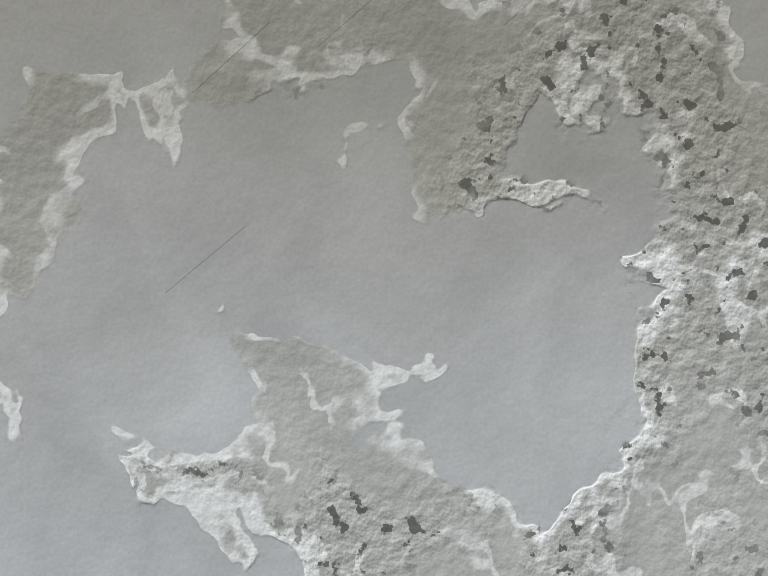
Give the GLSL for this texture, as a Shadertoy shader.

```glsl
// Weathered grey plaster wall: smooth plates, pale mineral crust and crumbling rough zones.

const vec3 WARM_GREY   = vec3(0.555, 0.553, 0.535);
const vec3 COOL_GREY   = vec3(0.655, 0.668, 0.675);
const vec3 ROUGH_TINT  = vec3(0.965, 0.960, 0.935);
const vec3 CRUST_TOP   = vec3(0.690, 0.690, 0.670);
const vec3 CRUST_BASE  = vec3(0.810, 0.825, 0.825);
const vec3 PIT_COLOR   = vec3(0.300, 0.300, 0.285);
const vec2 LIGHT_DIR   = vec2(-0.45, 0.89);
const float LIGHT_STEP  = 0.003;
const float RELIEF_GAIN = 0.55;
const float PLATE_SCALE = 2.3;
const float WARP_AMOUNT = 0.13;
const float GRIT_SCALE  = 42.0;
const float PIT_SCALE   = 30.0;
const float CRUST_WIDTH = 0.13;
const float SCRATCH_WIDTH = 0.0011;
const int SCRATCH_COUNT = 4;

float hash(vec2 p) {
    vec3 q = fract(p.xyx * 0.1031);
    q += dot(q, q.yzx + 33.33);
    return fract((q.x + q.y) * q.z);
}

float cornerSlope(vec2 cell, vec2 offset) {
    float angle = 6.2832 * hash(cell);
    return dot(vec2(cos(angle), sin(angle)), offset);
}

float gradientNoise(vec2 p) {
    vec2 i = floor(p), f = fract(p);
    vec2 u = f * f * f * (f * (f * 6.0 - 15.0) + 10.0);
    vec2 e = vec2(1.0, 0.0);
    float low  = mix(cornerSlope(i, f), cornerSlope(i + e.xy, f - e.xy), u.x);
    float high = mix(cornerSlope(i + e.yx, f - e.yx), cornerSlope(i + e.xx, f - e.xx), u.x);
    return mix(low, high, u.y);
}

float fbm(vec2 p, int octaves) {
    float sum = 0.0, amp = 1.0;
    for (int i = 0; i < octaves; i++) {
        sum += amp * gradientNoise(p);
        p = mat2(0.8, 0.6, -0.6, 0.8) * p * 2.03 + 17.3;
        amp *= 0.5;
    }
    return sum;
}

struct Wall {
    vec2 warped;   // distorted position
    float edge;    // below zero on smooth plates
    float crumb;   // amount of crumbling
    float height;  // surface relief
};

Wall wallAt(vec2 p) {
    Wall w;
    vec2 warp = vec2(fbm(p * 3.1 + 4.7, 4), fbm(p * 3.1 + 31.9, 4));
    w.warped = p + WARP_AMOUNT * warp;
    w.edge = fbm(w.warped * PLATE_SCALE + 11.4, 5)
           + 0.05 * fbm(p * 22.0, 3) + 0.16 * (p.x - 0.6);

    float decay = fbm(w.warped * 2.1 + 57.3, 4) + 0.3 * (p.x - 0.6);
    w.crumb = smoothstep(0.0, 0.4, decay) * smoothstep(-0.08, 0.06, w.edge);

    float rough = 0.12 + 0.3 * smoothstep(-0.03, 0.05, w.edge) + 0.7 * w.crumb;
    float ledge = smoothstep(-0.02, 0.02, w.edge) * (0.08 + 0.6 * w.crumb);
    w.height = rough * fbm(p * GRIT_SCALE, 4) + ledge;
    return w;
}

// Pale crust: bands outside the plates, plus broken curls
float crustAt(Wall w, vec2 p) {
    float ragged = w.edge + 0.12 * fbm(p * 14.0 + 5.1, 4);
    float band = smoothstep(0.0, 0.025, w.edge)
               * (1.0 - smoothstep(CRUST_WIDTH - 0.04, CRUST_WIDTH + 0.05, ragged));
    band *= smoothstep(-0.25, 0.02, fbm(p * 4.5 + 71.0, 4));
    float curl = 1.0 - smoothstep(0.03, 0.09, abs(fbm(w.warped * 4.6 + 23.0, 5)));
    curl *= smoothstep(0.05, 0.16, w.edge) * smoothstep(-0.1, 0.15, fbm(p * 6.0 + 90.0, 3));
    return max(band, 0.8 * curl);
}

// Thin straight scratches
float scratchesAt(vec2 p) {
    float mark = 0.0;
    for (int i = 0; i < SCRATCH_COUNT; i++) {
        float id = float(i) + 1.0;
        vec2 start = vec2(1.3 * hash(vec2(id, 3.0)), hash(vec2(id, 8.0)));
        float angle = 0.45 + 0.35 * hash(vec2(id, 14.0));
        vec2 dir = vec2(cos(angle), sin(angle));
        float along = clamp(dot(p - start, dir), 0.0, 0.18);
        float dist = length(p - start - dir * along);
        mark = max(mark, 1.0 - smoothstep(0.3, 1.6, dist / SCRATCH_WIDTH));
    }
    return mark;
}

void mainImage(out vec4 fragColor, in vec2 fragCoord) {
    vec2 p = fragCoord / iResolution.y;
    Wall wall = wallAt(p);

    // Plaster tone: cool and light below, warm and damp above
    float fall = smoothstep(1.05, 0.05, p.y + 0.25 * fbm(p * 1.7 + 40.0, 3));
    vec3 color = mix(WARM_GREY, COOL_GREY, fall);
    color *= mix(vec3(1.0), ROUGH_TINT, smoothstep(-0.02, 0.04, wall.edge));
    color *= 1.0 + 0.07 * fbm(wall.warped * 5.0 + 63.0, 5);

    // Crust and relief
    vec3 crustColor = mix(CRUST_TOP, CRUST_BASE, smoothstep(0.0, 0.75, fall));
    color = mix(color, crustColor, 0.85 * crustAt(wall, p));
    float slope = wall.height - wallAt(p + LIGHT_DIR * LIGHT_STEP).height;
    color *= 1.0 + clamp(RELIEF_GAIN * slope, -0.42, 0.2);

    // Dark pits, scratches and fine grain
    float pits = smoothstep(0.27, 0.42, fbm(p * PIT_SCALE + 8.0, 4)) * wall.crumb;
    color = mix(color, PIT_COLOR, 0.8 * pits);
    color *= 1.0 - 0.14 * scratchesAt(p);
    color *= 1.0 + 0.035 * gradientNoise(p * 150.0);
    fragColor = vec4(color, 1.0);
}
```
